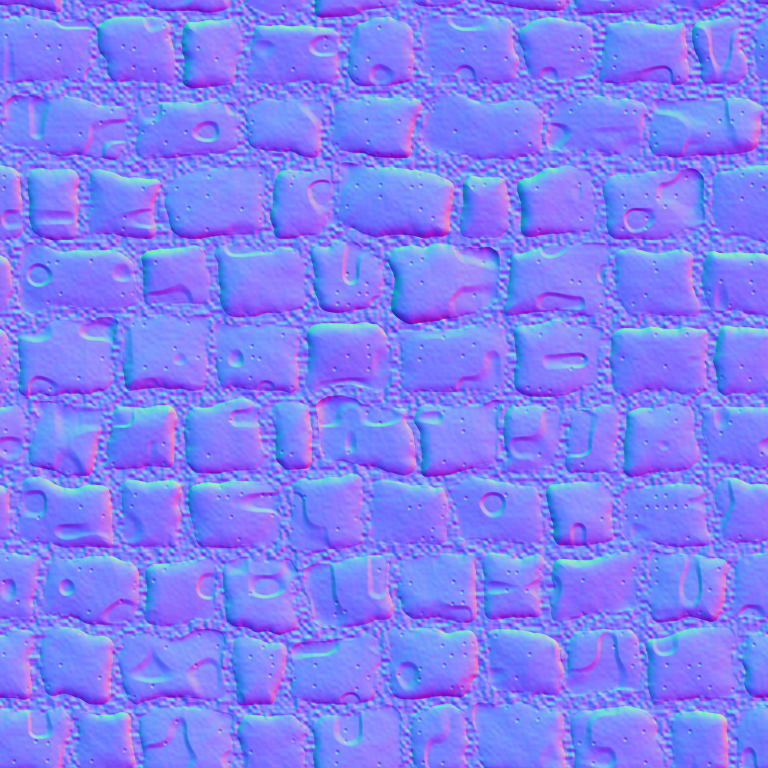
Reproduce this texture map procedurally as a WebGL 1 fragment shader.

```glsl
precision highp float;
// Tangent-space normal map of worn cobblestones laid in ten rows of gritty mortar.

uniform vec2 u_resolution;

const float ROWS = 10.0;
const float ROW_START = 0.018;     // first full row, measured from the top
const float ROW_SHIFT = 0.065;     // joint offset added per row, in stones
const float JOINT_JITTER = 0.46;   // variation of stone widths
const vec2 GAP = vec2(0.0055, 0.0075);
const float CORNER = 0.013;
const float SKEW = 0.20;
const float RIM_HEIGHT = 0.0085;
const float RIM_WIDTH = 0.0062;
const float TILT = 0.24;
const float DOME = 1.1;
const float GRIT = 0.0034;
const float SAMPLE_STEP = 0.0009;

float hash(vec2 p) {
  return fract(sin(dot(p, vec2(127.1, 311.7))) * 43758.5453);
}

float wrap(float i, float n) {
  return floor(mod(i + 0.5, n));
}

// Value noise that tiles over the unit square.
float noise(vec2 p, float freq) {
  vec2 s = p * freq;
  vec2 i = floor(s);
  vec2 f = s - i;
  f = f * f * (3.0 - 2.0 * f);
  vec2 a = mod(i + 0.5, freq) + freq * 0.37;
  vec2 b = mod(i + 1.5, freq) + freq * 0.37;
  return mix(mix(hash(a), hash(vec2(b.x, a.y)), f.x),
             mix(hash(vec2(a.x, b.y)), hash(b), f.x), f.y);
}

vec2 noise2(vec2 p, float freq) {
  return vec2(noise(p, freq), noise(p + 0.37, freq)) - 0.5;
}

float stonesInRow(float row) {
  if (row == 1.0) return 7.0;
  if (row == 3.0 || row == 4.0) return 8.0;
  return row == 5.0 ? 10.0 : 9.0;
}

float joint(float i, float row, float count) {
  return i + JOINT_JITTER * (hash(vec2(wrap(i, count), row + 3.0)) - 0.5);
}

// Sparse round dents.
float pits(vec2 p, float freq) {
  vec2 cell = mod(floor(p * freq), freq);
  vec2 center = 0.3 + 0.4 * vec2(hash(cell + 5.1), hash(cell + 9.7));
  float present = step(0.86, hash(cell + 2.3));
  return present * (1.0 - smoothstep(0.04, 0.24, length(fract(p * freq) - center)));
}

float roundedBox(vec2 q, vec2 size, float radius) {
  vec2 e = abs(q) - size + radius;
  return length(max(e, 0.0)) + min(max(e.x, e.y), 0.0) - radius;
}

float surfaceHeight(vec2 p) {
  // Rough outlines and drifting rows
  vec2 w = p + 0.013 * noise2(p, 22.0) + 0.0055 * noise2(p, 64.0);
  w.y += 0.018 * (noise(p, 5.0) - 0.5);

  // Find the stone
  float t = (1.0 - w.y - ROW_START) * ROWS;
  float row = wrap(floor(t), ROWS);
  float count = stonesInRow(row);
  float u = w.x * count - ROW_SHIFT * row;
  float i = floor(u);
  if (u < joint(i, row, count)) i -= 1.0;
  else if (u >= joint(i + 1.0, row, count)) i += 1.0;
  float left = joint(i, row, count);
  float right = joint(i + 1.0, row, count);
  vec2 id = vec2(wrap(i, count), row);
  vec4 rnd = vec4(hash(id + 11.3), hash(id + 23.9), hash(id + 37.1), hash(id + 51.7));

  // Skewed, rounded outline
  vec2 q = vec2((u - 0.5 * (left + right)) / count, (0.5 - fract(t)) / ROWS);
  vec2 size = 0.5 * vec2((right - left) / count, 1.0 / ROWS);
  size -= GAP * (0.75 + 0.6 * rnd.zw);
  if (row == 1.0) size.y *= 0.86;
  vec2 s = q + SKEW * (rnd.xy - 0.5) * q.yx;
  s.x *= 1.0 + 2.5 * (rnd.w - 0.5) * q.y;
  float inside = -roundedBox(s, size, CORNER * (0.7 + 0.7 * rnd.x));
  float body = 1.0 - exp(-max(inside, 0.0) / RIM_WIDTH);
  float mask = smoothstep(-0.001, 0.005, inside);

  // Worn stone face
  float face = RIM_HEIGHT * mix(0.6, 1.25, rnd.z);
  face += dot(TILT * (rnd.yw - 0.5), q) - DOME * dot(q, q);
  face += 0.005 * (noise(p, 16.0) - 0.5) + 0.0012 * (noise(p, 47.0) - 0.5);
  face -= 0.0045 * smoothstep(0.7, 0.84, noise(p + 0.21, 27.0));
  face -= 0.0016 * pits(p, 72.0);

  // Grit fills the joints and lightly roughens the faces
  float fine = noise(p, 196.0) - 0.5;
  float coarse = noise(p, 90.0) - 0.5;
  float mortar = GRIT * (fine + 0.7 * coarse);
  return body * face + mix(mortar, 0.0005 * fine, mask);
}

void main() {
  vec2 uv = gl_FragCoord.xy / u_resolution;
  vec2 e = vec2(SAMPLE_STEP, 0.0);
  vec2 slope = vec2(surfaceHeight(uv + e.xy) - surfaceHeight(uv - e.xy),
                    surfaceHeight(uv + e.yx) - surfaceHeight(uv - e.yx)) / (2.0 * SAMPLE_STEP);
  vec3 normal = normalize(vec3(-slope, 1.0));
  gl_FragColor = vec4(0.5 + 0.5 * normal, 1.0);
}
```
